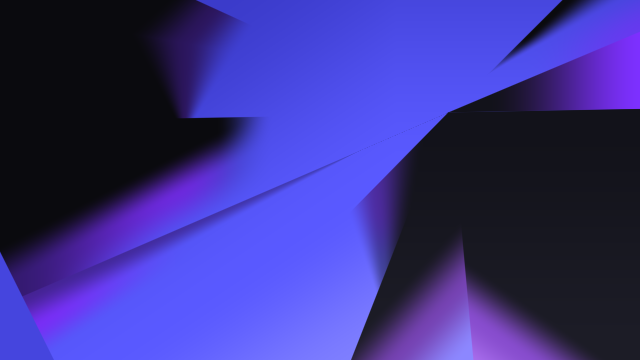
Give the GLSL for this background, as a Shadertoy shader.

```glsl
const vec3 INK = vec3(0.04, 0.04, 0.055);
const vec3 PLUM = vec3(0.20, 0.10, 0.43);
const vec3 VIOLET = vec3(0.47, 0.18, 0.96);
const vec3 ORCHID = vec3(0.46, 0.26, 0.70);
const vec3 PERIWINKLE = vec3(0.55, 0.53, 1.0);

// Signed distance to the line a-b, positive on the left of its direction
float side(vec2 p, vec2 a, vec2 b) {
    return dot(p - a, normalize(vec2(a.y - b.y, b.x - a.x)));
}

// Antialiased coverage of the positive side
float fill(float d, float soft) {
    return smoothstep(-soft, soft, d);
}

// Position between two converging lines: 0 at the first, 1 at the second
float between(float fromFirst, float fromSecond) {
    return clamp(fromFirst / max(fromFirst + fromSecond, 0.001), 0.0, 1.0);
}

vec3 ramp(vec3 low, vec3 mid, vec3 high, float t) {
    vec3 c = mix(low, mid, smoothstep(0.0, 0.5, t));
    return mix(c, high, smoothstep(0.45, 1.0, t));
}

vec3 blueField(vec2 p) {
    float t = 0.6 * (1.0 - p.y) + 0.4 * min(p.x, 1.1);
    vec3 c = mix(vec3(0.23, 0.23, 0.79), vec3(0.35, 0.35, 1.0), smoothstep(0.22, 0.74, t));
    return mix(c, vec3(0.50, 0.50, 1.0), smoothstep(0.72, 1.02, t));
}

// Dark folds in the upper left, and the violet band beneath them
vec3 leftFolds(vec3 blue, vec2 p, float soft) {
    float ledge = side(p, vec2(0.475, 0.671), vec2(0.752, 0.676));
    float roof = side(p, vec2(0.706, 0.926), vec2(0.544, 1.0));
    float fromInk = min(side(p, vec2(0.359, 0.907), vec2(0.486, 0.671)),
                        side(p, vec2(0.463, 1.0), vec2(0.359, 0.907)));
    float fromBlue = side(p, vec2(0.544, 0.671), vec2(0.706, 0.926));
    vec3 tongue = ramp(INK, PLUM * 0.85, blue, between(fromInk, fromBlue));
    vec3 upper = mix(blue, tongue, fill(roof, soft));

    float depth = side(p, vec2(0.509, 0.583), vec2(0.0, 0.317));
    vec3 glow = mix(PLUM, VIOLET * 0.9, smoothstep(0.0, 0.5, p.x));
    glow = mix(glow, blue * 0.85, smoothstep(0.5, 0.72, p.x));
    vec3 band = ramp(INK, glow, mix(glow, blue, smoothstep(0.1, 0.5, p.x)), depth / 0.21);
    band = mix(band, blue, smoothstep(0.60, 0.76, p.x));
    vec3 col = mix(band, upper, fill(ledge, soft));

    // Shadow under the long crease, narrowing toward its tip
    float crease = side(p, vec2(0.093, 0.190), vec2(0.995, 0.579));
    float along = clamp((p.x - 0.093) / 0.902, 0.0, 1.0);
    float width = 0.19 * (1.0 - along) + 0.001;
    vec3 shade = mix(PLUM * 1.35, blue * 0.75, along);
    vec3 sheen = mix(VIOLET, blue, smoothstep(0.0, 0.5, along));
    col = mix(col, ramp(shade, sheen, blue, -crease / width), fill(-crease, soft));

    float corner = side(p, vec2(0.150, 0.0), vec2(0.0, 0.301));
    return mix(col, vec3(0.27, 0.27, 0.87), fill(corner, soft));
}

// Black notch and violet sheet in the upper right
vec3 upperRight(vec3 col, vec3 blue, vec3 charcoal, vec2 p, float above, float soft) {
    float notch = side(p, vec2(1.5625, 1.0), vec2(1.354, 0.792));
    float farEdge = side(p, vec2(1.354, 0.792), vec2(1.73, 1.0));
    float dark = smoothstep(0.0, 0.85, between(farEdge, notch)) * smoothstep(0.78, 0.90, p.y);
    col = mix(col, mix(blue, INK, dark), fill(notch, soft));

    float eave = side(p, vec2(1.778, 0.912), vec2(1.245, 0.6875));
    float haze = smoothstep(0.13, 0.0, -eave) * smoothstep(1.45, 1.78, p.x);
    col = mix(col, VIOLET, 0.6 * haze);
    vec3 sheet = mix(charcoal, VIOLET * 1.05, smoothstep(1.35, 1.80, p.x));
    return mix(col, sheet, fill(eave, soft) * above);
}

// Charcoal slab, its shaded facet and the glowing shard at its foot
vec3 rightSlab(vec3 col, vec3 blue, vec3 charcoal, vec2 p, float below, float soft) {
    const vec2 apex = vec2(1.245, 0.6875);
    float facet = side(p, apex, vec2(0.926, 0.363));
    float fromBlue = side(p, vec2(0.961, 0.421), vec2(1.042, 0.190));
    float fromDark = side(p, vec2(1.123, 0.306), vec2(1.176, 0.583));
    vec3 facetMid = mix(blue * 0.6, vec3(0.30, 0.17, 0.62), smoothstep(0.25, 0.42, p.y));
    vec3 facetShade = ramp(blue, facetMid, charcoal, between(fromBlue, fromDark));
    col = mix(col, facetShade, fill(facet, soft) * below);

    const vec2 shardTip = vec2(1.280, 0.387);
    float seam = side(p, shardTip, vec2(1.315, 0.0));
    float leftDepth = side(p, shardTip, vec2(0.984, 0.0625));
    float rightDepth = side(p, vec2(1.690, 0.0), vec2(1.289, 0.282));
    vec3 leftGlow = ramp(charcoal, ORCHID, PERIWINKLE, leftDepth / 0.26);
    vec3 rightGlow = ramp(charcoal, ORCHID * 1.15, vec3(0.68, 0.45, 0.95), rightDepth / 0.25);
    vec3 slab = mix(leftGlow, rightGlow, fill(seam, soft));
    float slabEdge = side(p, apex, vec2(0.975, 0.0));
    return mix(col, slab, fill(slabEdge, soft) * below);
}

void mainImage(out vec4 fragColor, in vec2 fragCoord) {
    vec2 p = fragCoord / iResolution.y;
    float soft = 0.75 / iResolution.y;
    vec3 blue = blueField(p);
    vec3 charcoal = mix(vec3(0.11, 0.11, 0.15), vec3(0.07, 0.07, 0.10), smoothstep(0.0, 0.7, p.y));
    float above = fill(side(p, vec2(1.245, 0.6875), vec2(1.778, 0.697)), soft);

    vec3 col = leftFolds(blue, p, soft);
    col = upperRight(col, blue, charcoal, p, above, soft);
    col = rightSlab(col, blue, charcoal, p, 1.0 - above, soft);
    fragColor = vec4(clamp(col, 0.0, 1.0), 1.0);
}
```
